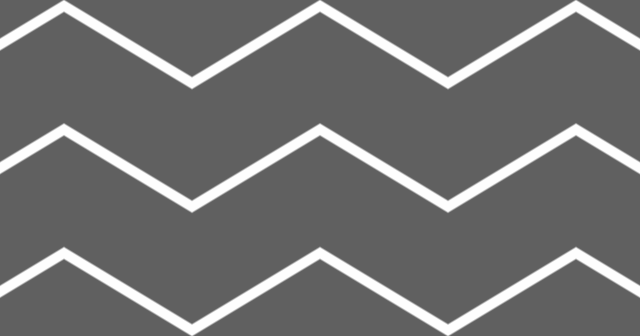
A Shadertoy shader for this pattern:

```glsl
// Thin white zigzag lines stacked in even rows on a flat grey ground.

// Lengths are fractions of the canvas width
#define ZIGZAG_PERIOD 0.4
#define ROW_SPACING   0.1931
#define ZIGZAG_RISE   0.1206
#define FIRST_PEAK    vec2(0.1, 0.0092)
#define STROKE_WIDTH  0.0160
#define EDGE_SOFTNESS 0.0020
#define GROUND_COLOR  vec3(0.378)
#define LINE_COLOR    vec3(0.995)

// Depth of the zigzag below its peak: 0 at a peak, ZIGZAG_RISE at a valley
float zigzagDepth(float x) {
    float phase = fract(x / ZIGZAG_PERIOD + 0.5) - 0.5;
    return 2.0 * abs(phase) * ZIGZAG_RISE;
}

// Distance to the nearest zigzag centre line, with sharp mitred corners
float zigzagDistance(vec2 p) {
    float offset = p.y - zigzagDepth(p.x);
    float rowOffset = (fract(offset / ROW_SPACING + 0.5) - 0.5) * ROW_SPACING;
    float slope = 2.0 * ZIGZAG_RISE / ZIGZAG_PERIOD;
    return abs(rowOffset) * inversesqrt(1.0 + slope * slope);
}

void mainImage(out vec4 fragColor, in vec2 fragCoord) {
    // Measure downward from the top edge, relative to the first peak
    vec2 p = vec2(fragCoord.x, iResolution.y - fragCoord.y) / iResolution.x - FIRST_PEAK;

    // Smooth the stroke edge over at least about one pixel
    float soft = max(EDGE_SOFTNESS, 0.7 / iResolution.x);
    float edge = zigzagDistance(p) - 0.5 * STROKE_WIDTH;
    float coverage = 1.0 - smoothstep(-soft, soft, edge);

    fragColor = vec4(mix(GROUND_COLOR, LINE_COLOR, coverage), 1.0);
}
```
